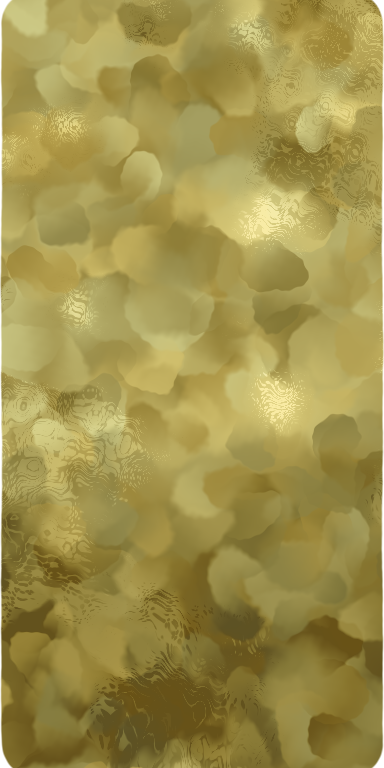
This texture is drawn by a WebGL 1 fragment shader. Its source:

```glsl
precision highp float;
// Mottled old-gold paint panel with rounded corners on white.
// Layers of ragged, one-sided dabs (cellular noise) are painted from large to
// small, then dry-brush flecks and glows are added before the colour ramp.
uniform vec2 u_resolution;

const vec3 UMBER = vec3(0.39, 0.32, 0.11);
const vec3 OLIVE = vec3(0.53, 0.47, 0.20);
const vec3 BRASS = vec3(0.63, 0.57, 0.29);
const vec3 STRAW = vec3(0.73, 0.68, 0.39);
const vec3 CREAM = vec3(0.84, 0.80, 0.50);
const vec3 GLINT = vec3(0.96, 0.92, 0.66);
const vec3 WARM_SHIFT = vec3(0.045, 0.0, -0.055);
const vec3 PAPER = vec3(1.0);

const float FIRST_SCALE = 2.6;    // dab cells across the panel, largest layer
const float SCALE_STEP = 1.5;     // growth of that count per layer
const float TONE_SPREAD = 0.85;   // tone variation between dabs
const float RAGGED = 0.022;       // roughness of dab outlines
const float FLECK_STRENGTH = 0.23;
const float GLOW_STRENGTH = 0.42;
const float CORNER = 0.085;
const float SIDE_GAP = 0.004;
const float OVERHANG = 0.022;     // how far the panel passes top and bottom

vec3 hash3(vec2 p) {
  vec3 h = vec3(dot(p, vec2(127.1, 311.7)), dot(p, vec2(269.5, 183.3)), dot(p, vec2(419.2, 371.9)));
  return fract(sin(h) * 43758.545);
}

mat2 rotation(float a) {
  return mat2(cos(a), sin(a), -sin(a), cos(a));
}

// Layered sines, each octave turned and bent by the previous ones.
vec2 waves(vec2 p) {
  vec2 sum = vec2(0.0);
  float amplitude = 0.5;
  for (int i = 0; i < 6; i++) {
    p = rotation(1.1) * p * 1.75 + 2.3;
    sum += amplitude * sin(p.yx + 2.0 * sum);
    amplitude *= 0.64;
  }
  return sum;
}

// Broad light and dark areas: pale above, deep below.
float broadTone(vec2 p) {
  float fall = mix(0.20, 0.62, smoothstep(0.25, 1.05, p.y));
  return fall + 0.15 * sin(p.x * 6.0 + 2.5 * sin(p.y * 4.3)) * cos(p.y * 6.5 + p.x * 2.0);
}

// Paints one layer of dabs: paint.x is tone, paint.y is warmth.
vec2 paintDabs(vec2 p, float scale, float seed, vec2 paint) {
  vec2 q = p * scale;
  vec2 cell = floor(q);
  for (int j = -1; j <= 1; j++) {
    for (int i = -1; i <= 1; i++) {
      vec2 id = cell + vec2(float(i), float(j));
      vec3 place = hash3(id + seed);
      vec3 look = hash3(id + seed + 71.3);
      vec2 centre = id + 0.5 + 0.6 * (place.xy - 0.5);
      vec2 local = rotation(6.283 * place.z) * (q - centre);
      float radius = mix(0.55, 0.95, look.z);
      float softness = mix(0.05, 0.4, look.y * look.y);
      float body = 1.0 - smoothstep(radius - softness, radius, length(local * vec2(1.0, 1.3)));
      float fade = smoothstep(-0.7, 0.5, local.x);
      float tone = broadTone(centre / scale) + TONE_SPREAD * (look.x - 0.5);
      float warmth = 2.0 * fract(look.x * 7.0 + look.y) - 1.0;
      paint = mix(paint, vec2(tone, warmth), 0.72 * body * fade);
    }
  }
  return paint;
}

// Distance to the nearest scattered cell point.
float cellDistance(vec2 p) {
  vec2 cell = floor(p);
  float nearest = 2.0;
  for (int j = -1; j <= 1; j++) {
    for (int i = -1; i <= 1; i++) {
      vec2 id = cell + vec2(float(i), float(j));
      nearest = min(nearest, length(p - id - hash3(id).xy));
    }
  }
  return nearest;
}

vec3 goldRamp(float tone) {
  float t = tone * 4.0;
  vec3 c = mix(UMBER, OLIVE, clamp(t, 0.0, 1.0));
  c = mix(c, BRASS, clamp(t - 1.0, 0.0, 1.0));
  c = mix(c, STRAW, clamp(t - 2.0, 0.0, 1.0));
  c = mix(c, CREAM, clamp(t - 3.0, 0.0, 1.0));
  return mix(c, GLINT, clamp((t - 4.0) / 1.3, 0.0, 1.0));
}

void main() {
  vec2 p = 2.0 * gl_FragCoord.xy / u_resolution.y;
  vec2 size = vec2(2.0 * u_resolution.x / u_resolution.y, 2.0);
  vec2 rough = waves(p * 9.0);
  vec2 q = p + RAGGED * rough;

  // Dabs, large to small
  vec2 paint = vec2(broadTone(p), 0.0);
  float scale = FIRST_SCALE;
  for (int k = 0; k < 4; k++) {
    paint = paintDabs(q, scale, 17.0 * float(k) + 5.0, paint);
    scale *= SCALE_STEP;
  }

  // Glows stepping down the upper panel
  float glow = 0.0;
  for (int k = 0; k < 5; k++) {
    float n = float(k);
    vec2 offset = q - vec2(fract(0.65 + 0.52 * n), 1.9 - 0.235 * n);
    glow += exp(-dot(offset, offset) / 0.0045);
  }

  // Dry-brush flecks, gathered in patches
  vec2 patches = waves(p * 3.2 + 4.0);
  float cover = max(smoothstep(0.0, 0.9, patches.x), 0.8 * glow);
  vec2 grain = rotation(0.6 + 0.5 * patches.y) * (p + 0.012 * rough) * vec2(42.0, 80.0);
  float reach = 0.65 * cover;
  float fleck = (1.0 - smoothstep(reach - 0.12, reach + 0.12, cellDistance(grain))) * smoothstep(0.05, 0.3, cover);
  float fleckSign = mix(smoothstep(-0.25, 0.25, patches.y) * 2.0 - 1.0, 1.0, min(glow, 1.0));
  float tone = paint.x + FLECK_STRENGTH * fleck * fleckSign;
  tone += GLOW_STRENGTH * glow * (0.6 + 0.4 * fleck);

  vec3 colour = goldRamp(tone) + WARM_SHIFT * paint.y * 0.8;

  // Rounded panel with slightly uneven sides
  vec2 halfSize = 0.5 * size + vec2(-SIDE_GAP, OVERHANG);
  vec2 corner = abs(p - 0.5 * size) - halfSize + CORNER;
  float edge = length(max(corner, 0.0)) + min(max(corner.x, corner.y), 0.0) - CORNER;
  edge += 0.002 * rough.x;
  float inside = 1.0 - smoothstep(-0.003, 0.003, edge);
  gl_FragColor = vec4(mix(PAPER, colour, inside), 1.0);
}
```
